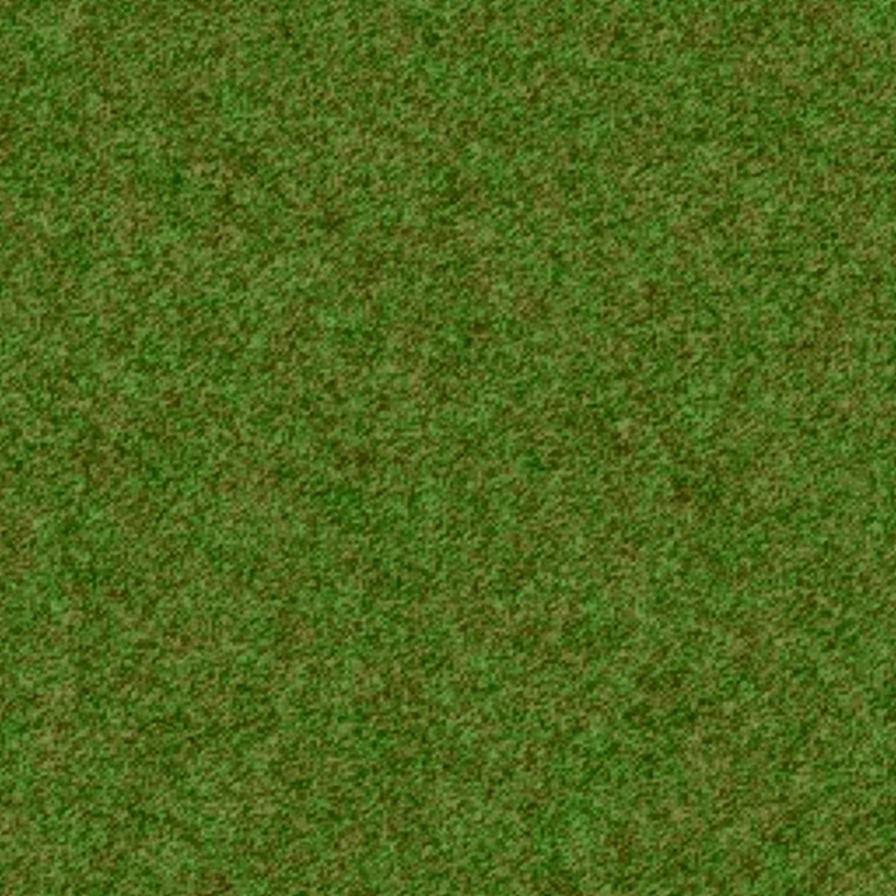
Write a Shadertoy shader that draws this texture.

```glsl
// Short mown grass: fine green grain with faint slanted streaks and brownish flecks.

const vec3  GRASS_MEAN    = vec3(0.305, 0.410, 0.106);
const vec3  TONE_SPREAD   = vec3(0.064, 0.066, 0.068);
const vec3  HUE_SPREAD    = vec3(0.024, -0.013, 0.004);
const float GRAIN_CELLS   = 256.0;               // cells across the canvas
const vec2  BLADE_CELLS   = vec2(120.0, 235.0);  // along and across a blade
const float BLADE_ANGLE   = 0.60;                // radians above horizontal
const float PATCH_CELLS   = 34.0;
const float FLECK_CELLS   = 95.0;
const float GRAIN_WEIGHT  = 0.76;
const float BLADE_WEIGHT  = 0.60;
const float PATCH_WEIGHT  = 0.17;
const float UNIT_CONTRAST = 4.65;                // scales noise to unit deviation

// Integer hash of a lattice point, 0 to 1
float hash(vec2 cell, uint seed) {
    uvec2 q = uvec2(ivec2(cell) + 4096);
    uint h = q.x * 1597334677u ^ q.y * 3812015801u ^ seed * 2654435769u;
    h = (h ^ (h >> 16)) * 2246822519u;
    h = (h ^ (h >> 13)) * 3266489917u;
    return float((h ^ (h >> 16)) >> 8) / 16777216.0;
}

// Smooth value noise with zero mean and about unit deviation
float noise(vec2 p, uint seed) {
    vec2 cell = floor(p);
    vec2 blend = smoothstep(0.0, 1.0, p - cell);
    float low  = mix(hash(cell, seed), hash(cell + vec2(1, 0), seed), blend.x);
    float high = mix(hash(cell + vec2(0, 1), seed), hash(cell + vec2(1, 1), seed), blend.x);
    return (mix(low, high, blend.y) - 0.5) * UNIT_CONTRAST;
}

void mainImage(out vec4 fragColor, in vec2 fragCoord) {
    vec2 uv = fragCoord / iResolution.y;

    // Blade axes
    vec2 along = vec2(cos(BLADE_ANGLE), sin(BLADE_ANGLE));
    vec2 across = vec2(-along.y, along.x);
    vec2 blade = vec2(dot(uv, along), dot(uv, across));

    // Light and dark
    float tone = GRAIN_WEIGHT * noise(uv * GRAIN_CELLS, 1u)
               + BLADE_WEIGHT * noise(blade * BLADE_CELLS, 2u)
               + PATCH_WEIGHT * noise(blade * PATCH_CELLS, 3u);

    // Shift between fresh green and dry brown
    float hue = 0.75 * noise(uv * FLECK_CELLS, 4u)
              + 0.50 * noise(blade * PATCH_CELLS, 5u);

    vec3 color = GRASS_MEAN + TONE_SPREAD * tone + HUE_SPREAD * hue;
    fragColor = vec4(clamp(color, 0.0, 1.0), 1.0);
}
```
